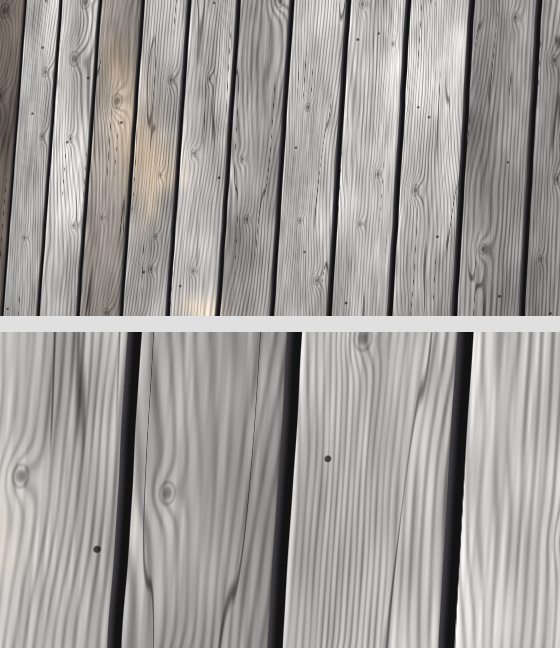
Top, the full canvas; bottom, a detail of the centre.
Give the GLSL for this texture, as a Shadertoy shader.

```glsl
const float FIRST_GAP = 0.081;      // top end of the first gap, in canvas heights
const float BOARD_WIDTH = 0.1076;   // width of the narrowest boards
const float WIDTH_GROWTH = 0.0055;  // widening toward the right
const vec2 SLANT = vec2(0.075, -0.0125); // lean at the left, change across
const float GAP_LEFT = 0.052;       // gap extents, in board widths
const float GAP_RIGHT = 0.040;
const float KNOT_SPACING = 0.22;
const float KNOT_CHANCE = 0.62;
const float NAIL_RADIUS = 0.0042;
const vec3 GAP_COLOR = vec3(0.07, 0.07, 0.075);
const vec3 SIDE_COLOR = vec3(0.25, 0.24, 0.26);
const vec3 WOOD_TINT = vec3(1.010, 0.998, 0.985);
const vec3 BROWN_TINT = vec3(1.06, 0.97, 0.90);
const vec3 SUNLIGHT = vec3(0.30, 0.21, 0.11);
const float BOARD_TONES[12] = float[12](
    0.40, 0.73, 0.78, 0.58, 0.66, 0.74, 0.62, 0.74, 0.79, 0.73, 0.57, 0.58);

float hash(vec2 p) {
    return fract(sin(dot(p, vec2(127.1, 311.7))) * 43758.5);
}

float noise(vec2 p) {
    vec2 i = floor(p), f = fract(p);
    f = f * f * (3.0 - 2.0 * f);
    return mix(mix(hash(i), hash(i + vec2(1, 0)), f.x),
               mix(hash(i + vec2(0, 1)), hash(i + vec2(1, 1)), f.x), f.y);
}

float fbm(vec2 p) {
    float sum = 0.0, amp = 0.5;
    for (int i = 0; i < 4; i++) {
        sum += amp * noise(p);
        p = p * 2.03 + 17.3;
        amp *= 0.5;
    }
    return sum / 0.9375;
}

// Position counted in boards; whole numbers fall on the gaps
float boardCoord(vec2 p) {
    float x = p.x + (1.0 - p.y) * (SLANT.x + SLANT.y * p.x) - FIRST_GAP;
    float root = sqrt(BOARD_WIDTH * BOARD_WIDTH + 4.0 * WIDTH_GROWTH * x);
    return (root - BOARD_WIDTH) / (2.0 * WIDTH_GROWTH);
}

// x: bend of the grain, y: dark knot cores, z: nail holes
vec3 knots(vec2 q, float width, float board, float pixel) {
    vec3 marks = vec3(0.0);
    for (int j = -1; j <= 1; j++) {
        float cell = floor(q.y / KNOT_SPACING) + float(j);
        vec2 id = vec2(board + 3.0, cell + 11.0);
        float h1 = hash(id), h2 = hash(id + 31.7), h3 = hash(id + 57.1);
        vec2 center = vec2((0.2 + 0.6 * h1) * width, (cell + h2) * KNOT_SPACING);
        float size = mix(0.006, 0.015, h3 * h3);
        float r = length((q - center) * vec2(1.0, 0.7)) / size;
        float present = step(hash(id + 83.9), KNOT_CHANCE);
        marks.x += present * size * 2.0 * exp(-0.16 * r * r);
        marks.y += present * (smoothstep(1.0, 0.2, r)
                 + 0.5 * smoothstep(0.35, 0.0, abs(r - 1.1)));

        vec2 nail = vec2((0.15 + 0.7 * h3) * width, (cell + h1) * KNOT_SPACING);
        float edge = length(q - nail) - NAIL_RADIUS * (0.5 + 0.5 * h2);
        marks.z += step(0.45, h2) * smoothstep(pixel, -pixel, edge);
    }
    return marks;
}

void mainImage(out vec4 fragColor, in vec2 fragCoord) {
    vec2 p = fragCoord / iResolution.y;
    float pixel = 1.0 / iResolution.y;
    float k = boardCoord(p);
    float board = floor(k), across = k - board;
    float width = BOARD_WIDTH + WIDTH_GROWTH * (2.0 * board + 1.0);
    vec2 q = vec2(across * width, p.y);
    vec2 seed = vec2(board * 7.31, board * 13.7);

    // Growth rings, bent by slow waves and by knots
    vec3 marks = knots(q, width, board, pixel);
    float bend = 0.075 * noise(vec2(q.x * 9.0, q.y * 1.8) + seed)
               + 0.006 * noise(vec2(q.x * 35.0, q.y * 9.0) + seed);
    float rings = mix(65.0, 115.0, hash(seed + 2.0));
    float phase = (q.x + bend + marks.x) * rings;
    float ringLine = pow(0.5 + 0.5 * sin(6.2832 * phase), 2.0);
    ringLine = mix(ringLine, 0.375, smoothstep(0.3, 0.8, fwidth(phase)));
    float ringDepth = mix(0.10, 0.36, noise(vec2(q.x * 18.0, q.y * 3.0) + seed));

    // Weathering, fibres and long cracks
    float blotch = fbm(vec2(q.x * 9.0, q.y * 3.0) + seed) - 0.5;
    float fiber = noise(vec2(q.x * 260.0, q.y * 14.0) + seed) - 0.5;
    float ridge = abs(noise(vec2(q.x * 45.0, q.y * 2.5) + seed + 5.0) - 0.5);
    float crack = smoothstep(0.04, 0.0, ridge)
                * smoothstep(0.55, 0.75, noise(vec2(q.x * 20.0, q.y * 5.0) + seed + 9.0));

    float base = BOARD_TONES[clamp(int(board) + 1, 0, 11)];
    float tone = base * mix(0.95, 1.09, p.y);
    tone *= 1.03 + 0.65 * blotch + 0.20 * fiber - ringDepth * ringLine;
    tone *= (1.0 - 0.45 * crack) * (1.0 - 0.35 * min(marks.y, 1.0));
    tone *= 1.0 - 0.65 * min(marks.z, 1.0);

    float brown = smoothstep(0.66, 0.5, base) * smoothstep(0.65, 0.3, p.x);
    vec3 color = tone * mix(WOOD_TINT, BROWN_TINT, brown);

    // Broken band of warm light on the left
    float band = (p.x - 0.25 - 0.42 * (1.0 - p.y)) / 0.09;
    float sun = exp(-band * band) * smoothstep(0.35, 0.75, noise(p * vec2(5.0, 6.0) + 3.0));
    color += SUNLIGHT * sun * (0.4 + 0.6 * tone);

    // Worn pale left edge, shaded right edge
    color *= 1.0 + 0.14 * smoothstep(0.10, 0.04, across);
    color *= 1.0 - 0.22 * smoothstep(0.90, 0.96, across);

    // Gap with the lit side of the left board showing
    float wobble = 0.012 * (noise(vec2(p.y * 14.0, floor(k + 0.5))) - 0.5);
    float g = k - floor(k + 0.5) + wobble;
    float aa = fwidth(k) * 0.75;
    float gap = smoothstep(-aa, aa, g + GAP_LEFT) * smoothstep(aa, -aa, g - GAP_RIGHT);
    vec3 depth = mix(SIDE_COLOR, GAP_COLOR, smoothstep(-GAP_LEFT, 0.005, g));
    color = mix(color, depth, gap);

    fragColor = vec4(clamp(color, 0.0, 1.0), 1.0);
}
```
